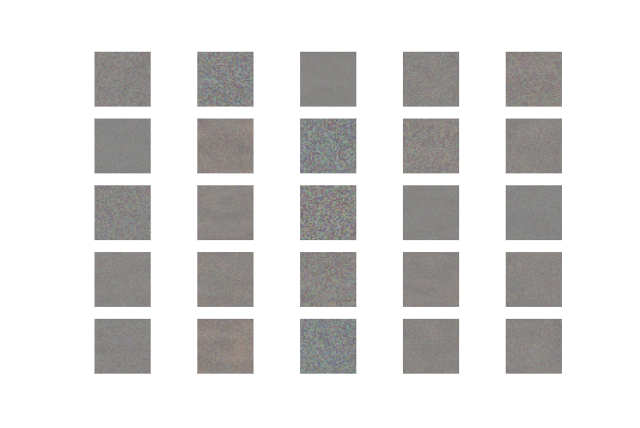
Give the GLSL for this pattern, as a Shadertoy shader.

```glsl
// Five by five grid of gray noise swatches on white, each with its own grain and tint
#define GRID 5
#define PITCH vec2(0.2402, 0.1560)
#define HALF_SIZE vec2(0.0656, 0.0640)
#define GRID_CENTER vec2(0.0192, 0.0030)
#define BASE_GRAY vec3(0.529, 0.522, 0.516)
#define WARM_SHIFT vec3(0.038, -0.004, -0.022)
#define GRAIN_CELLS 40.0
#define GRAIN_DEPTH 0.26
#define BLOTCH_DEPTH 0.035
#define RIM_DEPTH 0.035

// Per-swatch character, listed by rows from the top
const float GRAIN[25] = float[25](
    0.40, 0.80, 0.10, 0.35, 0.45,
    0.15, 0.30, 0.90, 0.50, 0.25,
    0.50, 0.20, 1.00, 0.12, 0.15,
    0.20, 0.25, 0.60, 0.15, 0.25,
    0.25, 0.30, 0.80, 0.20, 0.25);
const float WARMTH[25] = float[25](
    0.15, -0.15, 0.00, 0.20, 0.45,
    -0.10, 0.80, -0.50, 0.30, 0.30,
    0.00, 0.40, 0.00, 0.00, -0.10,
    0.10, 0.40, 0.20, 0.30, 0.25,
    0.05, 0.80, -0.50, 0.25, 0.25);

vec3 hash3(vec2 p) {
    vec3 q = fract(p.xyx * vec3(0.1031, 0.1030, 0.0973));
    q += dot(q, q.yxz + 33.33);
    return fract((q.xxy + q.yzz) * q.zyx);
}

// Smooth colour noise, each channel independent, centred on zero
vec3 colorNoise(vec2 p) {
    vec2 cell = floor(p), f = fract(p);
    f = f * f * (3.0 - 2.0 * f);
    vec3 low = mix(hash3(cell), hash3(cell + vec2(1, 0)), f.x);
    vec3 high = mix(hash3(cell + vec2(0, 1)), hash3(cell + vec2(1, 1)), f.x);
    return mix(low, high, f.y) - 0.5;
}

vec3 swatch(vec2 uv, int index) {
    vec2 seed = vec2(index * 61, index * 37) + 5.0;
    float grain = GRAIN[index], warmth = WARMTH[index];

    // Fine speckle, more gray than coloured
    vec3 speckle = colorNoise(uv * GRAIN_CELLS + seed);
    speckle = mix(speckle, vec3(speckle.g), 0.35);

    // Soft horizontal bands and wide cloudy stains
    float bands = colorNoise(uv * vec2(2.0, 7.0) + seed.yx).r;
    float clouds = colorNoise(uv * 4.0 + seed.yx + 19.0).g;
    float stain = (bands + 0.6 * clouds) * (0.45 + max(warmth, 0.0));

    vec3 color = BASE_GRAY + WARM_SHIFT * warmth * (0.8 + clouds);
    color += GRAIN_DEPTH * (0.08 + 0.92 * grain) * speckle;
    return color + BLOTCH_DEPTH * stain;
}

void mainImage(out vec4 fragColor, in vec2 fragCoord) {
    float pixel = 1.0 / iResolution.y;
    vec2 p = (fragCoord - 0.5 * iResolution.xy) * pixel - GRID_CENTER;

    // Nearest grid cell and distance to its rectangle
    float reach = float(GRID / 2);
    vec2 cell = clamp(floor(p / PITCH + 0.5), -reach, reach);
    vec2 local = p - cell * PITCH;
    vec2 edge = abs(local) - HALF_SIZE;
    float dist = max(edge.x, edge.y);

    int column = int(cell.x + reach), row = int(reach - cell.y);
    vec2 uv = local / (2.0 * HALF_SIZE) + 0.5;
    vec3 color = swatch(uv, row * GRID + column);
    color -= RIM_DEPTH * smoothstep(-0.003, 0.0, dist);

    float coverage = clamp(0.5 - dist / pixel, 0.0, 1.0);
    fragColor = vec4(mix(vec3(1.0), color, coverage), 1.0);
}
```
